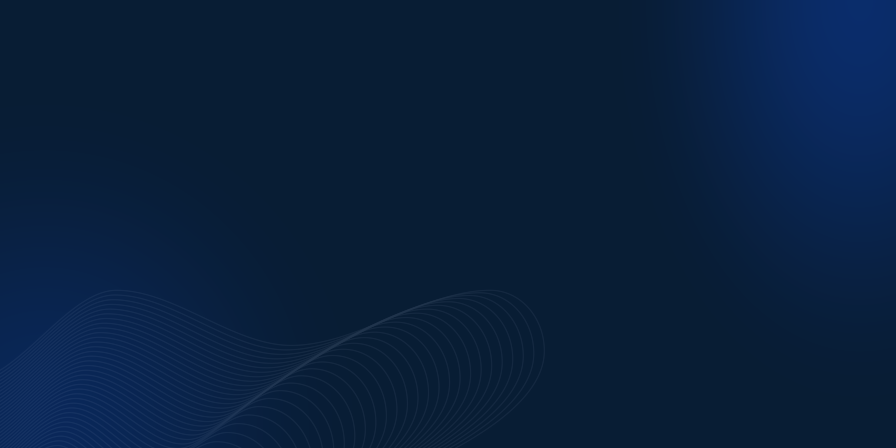
Give the GLSL for this background, as a WebGL 2 fragment shader.

```glsl
#version 300 es
precision highp float;
// Dark navy backdrop with two blue corner glows and a folded ribbon of fine lines.

#define LINE_COUNT 34
#define LINE_WIDTH 0.0026
#define LINE_ALPHA 0.085
#define MAX_ALPHA 0.13
#define FOLD_RADII vec2(0.12, 0.135)
#define FOLD_BEND 4.2
#define NAVY vec3(0.032, 0.112, 0.205)
#define BLUE vec3(0.040, 0.175, 0.420)
#define LINE_COLOR vec3(0.75, 0.82, 0.92)

uniform vec2 u_resolution;
out vec4 fragColor;

// Soft elliptical light, 1 at the centre and 0 at the given radii.
float glow(vec2 p, vec2 center, vec2 radii) {
    return 1.0 - smoothstep(0.0, 1.0, length((p - center) / radii));
}

// Distance to a smooth S-shaped rise or fall between two points.
float easeDistance(vec2 p, vec2 a, vec2 b) {
    float t = clamp((p.x - a.x) / (b.x - a.x), 0.0, 1.0);
    float height = mix(a.y, b.y, t * t * (3.0 - 2.0 * t));
    float slope = 6.0 * t * (1.0 - t) * (b.y - a.y) / (b.x - a.x);
    return abs(p.y - height) / sqrt(1.0 + slope * slope);
}

// Distance to one ribbon line; n counts from the outermost line inwards.
float ribbonDistance(vec2 p, float n) {
    vec2 start = vec2(-0.07, 0.15 - 0.008 * n);
    vec2 crest = vec2(0.26 - 0.004 * n, 0.352 - 0.0105 * n);
    vec2 valley = vec2(0.65 - 0.011 * n, 0.229 - 0.010 * n);
    vec2 peak = vec2(1.095 - 0.0235 * n, 0.352 - 0.0052 * n - 0.0003 * n * n);
    vec2 fold = p - vec2(peak.x, peak.y - FOLD_RADII.y);
    float d = 1.0;

    // Wave running from the left edge up to the peak.
    if (p.x < crest.x) d = easeDistance(p, start, crest);
    else if (p.x < valley.x) d = easeDistance(p, crest, valley);
    else if (p.x < peak.x) d = easeDistance(p, valley, peak);

    // Rounded fold, then its tail bending back to the left.
    if (fold.y < 0.0) {
        float edge = FOLD_RADII.x - FOLD_BEND * fold.y * fold.y;
        float slope = 2.0 * FOLD_BEND * fold.y;
        d = min(d, abs(fold.x - edge) / sqrt(1.0 + slope * slope));
    } else if (fold.x >= 0.0) {
        vec2 q = fold / FOLD_RADII;
        float len = length(q);
        d = min(d, abs(len - 1.0) * len / max(length(q / FOLD_RADII), 0.001));
    }
    return d;
}

void main() {
    vec2 p = gl_FragCoord.xy / u_resolution.y;
    p.x *= 2.0 * u_resolution.y / u_resolution.x;
    float pixel = 1.0 / u_resolution.y;

    // Background light
    vec3 color = mix(NAVY, BLUE, glow(p, vec2(1.92, 1.0), vec2(0.56, 0.92)));
    color = mix(color, BLUE, 0.68 * glow(p, vec2(0.1, 0.05), vec2(0.72, 0.75)));

    // Overlapping lines add up to the bright ridges.
    float spread = max(LINE_WIDTH, pixel);
    float ink = 0.0;
    for (int i = 0; i < LINE_COUNT; i++) {
        float d = ribbonDistance(p, float(i));
        ink += 1.0 - smoothstep(0.0, spread, d);
    }
    ink *= LINE_ALPHA * LINE_WIDTH / spread;
    float alpha = MAX_ALPHA * (1.0 - exp(-ink / MAX_ALPHA));
    fragColor = vec4(mix(color, LINE_COLOR, alpha), 1.0);
}
```
